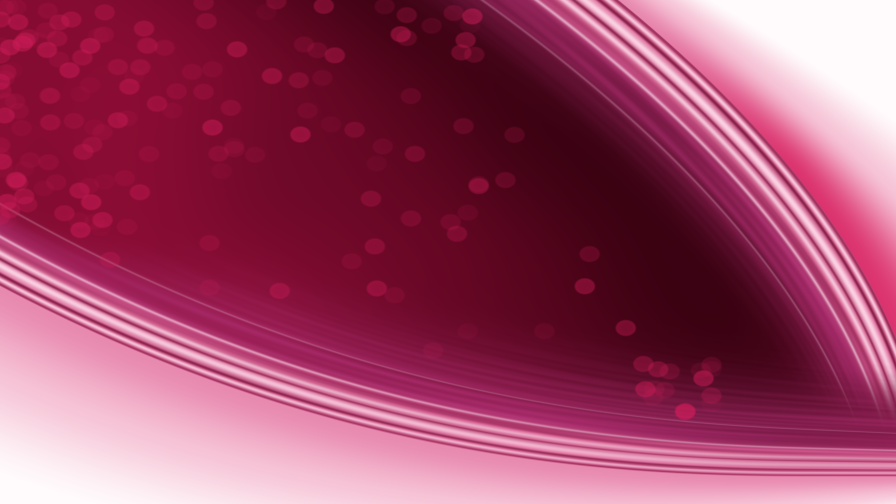
Give the GLSL for this background, as a Shadertoy shader.

```glsl
// Two silky ribbons sweep around a dark crimson field sprinkled with soft discs.
// Each ribbon is a curve with a cross coordinate s (0 outer edge, 1 inner edge),
// shaded by a list of strands and gradient noise; pale light fills the outside.

const vec3 WINE    = vec3(0.53, 0.045, 0.20);
const vec3 NIGHT   = vec3(0.22, 0.005, 0.065);
const vec3 ORCHID  = vec3(0.68, 0.18, 0.44);
const vec3 ROSE    = vec3(0.80, 0.33, 0.53);
const vec3 PINK    = vec3(0.91, 0.54, 0.69);
const vec3 CRIMSON = vec3(0.86, 0.20, 0.43);
const vec3 BLUSH   = vec3(0.96, 0.74, 0.82);
const vec3 PALE    = vec3(0.99, 0.84, 0.90);
const vec3 SHADE   = vec3(0.45, 0.05, 0.20);
const vec3 WHITE   = vec3(1.00, 0.985, 0.99);
const vec3 DISC    = vec3(0.82, 0.11, 0.35);

const int  DISC_COUNT  = 170;
const vec2 DISC_RADIUS = vec2(0.021, 0.0165); // in canvas heights
const float SILK = 0.35;                     // strength of the fine streaks

// Strands: centre, width, strength (positive is pale, negative is dark)
const int STRAND_COUNT = 9;
const vec3 STRANDS[STRAND_COUNT] = vec3[](
    vec3(0.03, 0.035, -0.55), vec3(0.12, 0.045, 0.85), vec3(0.22, 0.035, -0.80),
    vec3(0.38, 0.090, 0.95), vec3(0.51, 0.030, -0.65), vec3(0.62, 0.060, 0.85),
    vec3(0.76, 0.060, -0.30), vec3(0.93, 0.035, 0.65), vec3(1.55, 0.025, 0.25));

float hash(float n) { return fract(sin(n * 12.9898) * 43758.55); }

vec2 gradientAt(vec2 cell) {
    float angle = 6.2832 * hash(dot(cell, vec2(1.0, 57.0)));
    return vec2(cos(angle), sin(angle));
}

float gradientNoise(vec2 p) {
    vec2 i = floor(p), f = fract(p);
    vec2 u = f * f * f * (f * (f * 6.0 - 15.0) + 10.0);
    vec2 e = vec2(1.0, 0.0);
    float low  = mix(dot(gradientAt(i), f), dot(gradientAt(i + e), f - e), u.x);
    float high = mix(dot(gradientAt(i + e.yx), f - e.yx),
                     dot(gradientAt(i + e.xx), f - e.xx), u.x);
    return mix(low, high, u.y);
}

// Glow beyond the inner edge, then the body and its strands
vec3 ribbon(vec3 col, float s, float along, float reach, float shine) {
    float q = max(s - 1.0, 0.0) / reach;
    float streak = gradientNoise(vec2(s * 9.0, along * 2.5));
    float glow = exp(-q * q) * (0.75 + SILK * streak);
    col = mix(col, ORCHID, glow);
    float body = 1.0 - smoothstep(0.65, 1.15, s);
    col = mix(col, ROSE + SILK * 0.5 * streak, body);
    for (int i = 0; i < STRAND_COUNT; i++) {
        vec3 strand = STRANDS[i];
        float offset = (s - strand.x) / strand.y;
        float amount = exp(-offset * offset) * abs(strand.z) * shine;
        col = mix(col, strand.z > 0.0 ? PALE : SHADE, amount);
    }
    return col;
}

// Light outside a ribbon: edge tint, then blush, then white
vec3 outsideLight(vec3 edgeTint, float k) {
    vec3 tint = mix(edgeTint, BLUSH, smoothstep(0.0, 0.5, k));
    return mix(tint, WHITE, smoothstep(0.35, 1.1, k));
}

vec3 addDiscs(vec3 col, vec2 uv, float aspect) {
    for (int i = 0; i < DISC_COUNT; i++) {
        float n = float(i) + 1.0;
        float x = 0.8 * pow(hash(n), 1.9);
        float top = 1.0 - 0.72 * smoothstep(0.5, 0.75, x);
        float bottom = max(0.17, 0.55 - 0.6 * x);
        float y = mix(bottom, top, pow(hash(n + 211.3), 0.75));
        float r = length((uv - vec2(x, y)) * vec2(aspect, 1.0) / DISC_RADIUS);
        float cover = 1.0 - smoothstep(0.82, 1.08, r);
        float alpha = mix(0.08, 0.55, pow(hash(n + 517.7), 1.5));
        col = mix(col, DISC, cover * alpha * (0.85 + 0.15 * r * r));
    }
    return col;
}

void mainImage(out vec4 fragColor, in vec2 fragCoord) {
    vec2 uv = fragCoord / iResolution.xy;
    float aspect = iResolution.x / iResolution.y;
    vec2 soft = 1.2 / iResolution.xy;
    float t = 1.0 - uv.y;

    // Signed offsets from the outer edge of each ribbon
    float upper = uv.x - (0.69 + 0.69 * t - 0.34 * t * t);
    float lower = uv.y - (0.055 + 0.378 * pow(max(1.0 - uv.x / 0.9, 0.0), 2.25));

    // Dark valley running beside the upper ribbon
    float valley = (upper + 0.19) / 0.24;
    vec3 col = mix(WINE, NIGHT, 0.95 * exp(-valley * valley));
    col = mix(col, NIGHT, 0.28 * smoothstep(0.1, 0.5, uv.x));
    col *= 1.0 + 0.12 * gradientNoise(uv * vec2(5.0, 3.0));

    // Upper ribbon, fading out where it leaves the canvas
    float upperS = -upper / (0.098 - 0.06 * t);
    float upperFade = 1.0 - smoothstep(0.72, 0.86, t);
    vec3 upperCol = ribbon(col, upperS, t, 0.85, 1.0);
    vec3 upperEdge = mix(PINK, CRIMSON, smoothstep(0.0, 0.35, t));
    vec3 upperLight = outsideLight(upperEdge, upper / (0.1 + 0.24 * t));
    upperCol = mix(upperCol, upperLight, smoothstep(-soft.x, soft.x, upper));
    col = mix(col, upperCol, upperFade);

    // Lower ribbon over it, then discs, then the light below
    float lowerS = lower / mix(0.105, 0.055, uv.x);
    float reach = mix(0.35, 1.2, smoothstep(0.0, 0.35, uv.x)) + 0.7 * uv.x * uv.x;
    col = ribbon(col, lowerS, uv.x, reach, 1.0 - 0.45 * uv.x);
    col = addDiscs(col, uv, aspect);
    vec3 lowerLight = outsideLight(PINK, -lower / mix(0.36, 0.07, uv.x));
    col = mix(lowerLight, col, smoothstep(-soft.y, soft.y, lower));

    fragColor = vec4(clamp(col, 0.0, 1.0), 1.0);
}
```
